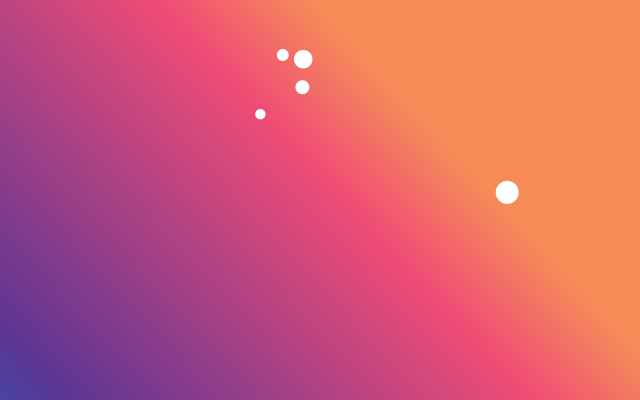
Reproduce this background procedurally as a WebGL 2 fragment shader.

```glsl
#version 300 es
precision highp float;
// Diagonal sunset gradient from indigo through pink to flat orange, with five white discs.

#define SLOPE 1.07
#define BLUE_STOP -0.935
#define INDIGO_STOP -0.767
#define PINK_STOP 0.398
#define ORANGE_STOP 0.775

uniform vec2 u_resolution;
out vec4 fragColor;

const vec3 BLUE   = vec3(0.28, 0.27, 0.63);
const vec3 INDIGO = vec3(0.36, 0.21, 0.58);
const vec3 PINK   = vec3(0.94, 0.30, 0.46);
const vec3 ORANGE = vec3(0.96, 0.55, 0.345);
const vec3 WHITE  = vec3(1.0);

// Disc centre (xy) and radius (z), in canvas heights
const vec3 DISCS[5] = vec3[5](
    vec3(0.707, 0.8625, 0.0148),
    vec3(0.758, 0.852, 0.0231),
    vec3(0.756, 0.782, 0.0174),
    vec3(0.651, 0.7145, 0.0129),
    vec3(1.268, 0.519, 0.0287)
);

// Linear position of x between two stops, clamped to 0..1
float ramp(float start, float end, float x) {
    return clamp((x - start) / (end - start), 0.0, 1.0);
}

// Piecewise linear gradient along the diagonal
vec3 sunset(vec2 p) {
    float d = p.x - (1.0 - p.y) / SLOPE;
    vec3 color = mix(BLUE, INDIGO, ramp(BLUE_STOP, INDIGO_STOP, d));
    color = mix(color, PINK, ramp(INDIGO_STOP, PINK_STOP, d));
    return mix(color, ORANGE, ramp(PINK_STOP, ORANGE_STOP, d));
}

// Antialiased coverage of a disc
float discMask(vec2 p, vec3 disc, float pixel) {
    float dist = length(p - disc.xy) - disc.z;
    return clamp(0.5 - dist / pixel, 0.0, 1.0);
}

void main() {
    vec2 p = gl_FragCoord.xy / u_resolution.y;
    float pixel = 1.0 / u_resolution.y;
    vec3 color = sunset(p);

    // Discs on top of the gradient
    for (int i = 0; i < DISCS.length(); i++) {
        color = mix(color, WHITE, discMask(p, DISCS[i], pixel));
    }
    fragColor = vec4(color, 1.0);
}
```
